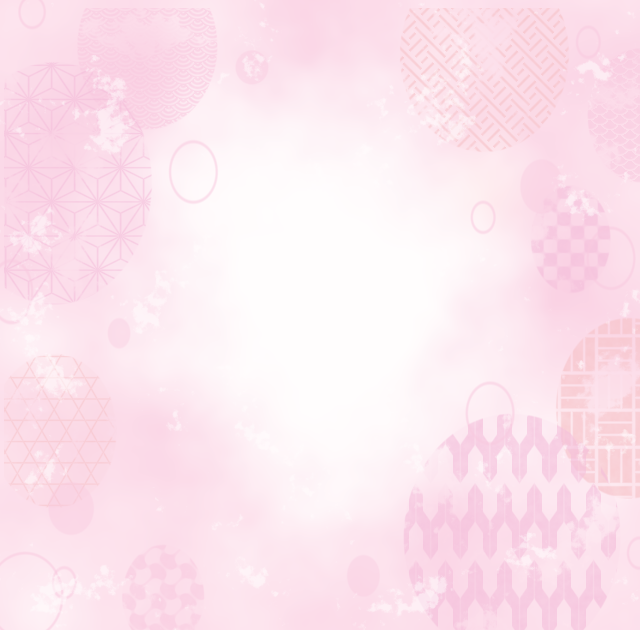
This background is drawn by a Shadertoy shader. Its source:

```glsl
// A pale pink paper ground with a white central glow and worn oval medallions.
// Each medallion is an ellipse mask filled by a repeating geometric pattern;
// gradient noise makes the clouds and the abraded patches.

const float PI = 3.14159;
const vec3 WHITE = vec3(1., .992, .992);
const vec3 BLUSH = vec3(.992, .89, .93);
const vec3 ROSE = vec3(.975, .79, .875);
const vec3 PEACH = vec3(1., .94, .915);
const vec3 INKS[3] = vec3[3](ROSE, vec3(.955, .74, .855), vec3(.965, .755, .775));

// Soft areas: centre, radius, strength (negative is white)
const vec4 BLOBS[11] = vec4[11](
  vec4(.09, .7, .17, .35), vec4(.5, .95, .14, .25), vec4(.85, .81, .12, .3),
  vec4(.49, .05, .08, .3), vec4(.88, .59, .1, .3), vec4(.2, .86, .1, .25),
  vec4(.78, .71, .07, -.5), vec4(.05, .46, .06, -.6), vec4(.38, .07, .1, -.3),
  vec4(.05, .04, .1, -.4), vec4(.95, .21, .06, -.4));

// Ellipses: centre, radii
const vec4 RINGS[10] = vec4[10](
  vec4(.307, .727, .037, .048), vec4(.767, .655, .018, .024), vec4(.778, .344, .037, .048),
  vec4(.97, .59, .037, .048), vec4(.934, .933, .018, .024), vec4(.102, .075, .018, .024),
  vec4(.04, .054, .059, .068), vec4(.018, .537, .033, .049), vec4(.051, .981, .02, .025),
  vec4(1.015, .122, .018, .024));
const vec4 DISCS[5] = vec4[5](
  vec4(.86, .704, .034, .043), vec4(.577, .086, .026, .033), vec4(.4, .893, .026, .027),
  vec4(.189, .471, .018, .024), vec4(.113, .193, .036, .042));
const vec4 OVALS[9] = vec4[9](
  vec4(.234, .927, .111, .132), vec4(.086, .709, .155, .192), vec4(.769, .914, .134, .155),
  vec4(1.016, .817, .083, .106), vec4(.906, .62, .063, .085), vec4(.999, .352, .116, .143),
  vec4(.259, .053, .065, .082), vec4(.813, .147, .172, .196), vec4(.086, .316, .099, .122));
// Pattern grid of each oval: origin, cell size
const vec4 GRIDS[9] = vec4[9](
  vec4(.222, .9, .023, .023), vec4(.082, .788, .073, .0626), vec4(.769, .914, .0135, .0135),
  vec4(1.016, .817, .016, .016), vec4(.906, .62, .0215, .0215), vec4(.947, .349, .059, .059),
  vec4(.259, .053, .024, .024), vec4(.813, .111, .0235, .061), vec4(.086, .316, .039, .039));

vec2 hash2(vec2 c) {
  vec3 h = fract(c.xyx * vec3(.1031, .103, .0973));
  h += dot(h, h.yzx + 33.33);
  return fract((h.xx + h.yz) * h.zy);
}
float gradientNoise(vec2 p) {
  vec2 i = floor(p), f = p - i, u = f * f * (3. - 2. * f);
  vec4 g;
  for (int k = 0; k < 4; k++) {
    vec2 o = vec2(k & 1, k >> 1);
    g[k] = dot(hash2(i + o) * 2. - 1., f - o);
  }
  return mix(mix(g.x, g.y, u.x), mix(g.z, g.w, u.x), u.y);
}
float fbm(vec2 p) {
  float sum = 0., amp = 1.;
  for (int k = 0; k < 4; k++, amp *= .5) { sum += amp * gradientNoise(p); p = p * 2.03 + 17.3; }
  return sum;
}
float stroke(float d, float w, float aa) { return 1. - smoothstep(w - aa, w + aa, d); }
float ellipse(vec2 p, vec4 e) { return (length((p - e.xy) / e.zw) - 1.) * min(e.z, e.w); }

// Patterns: q is in cells, aa is one pixel in cells
float scaleRadius(vec2 q) {
  float top = floor(q.y * 2.) + 2.;
  for (int k = 0; k < 6; k++) {
    float row = top - float(k);
    float d = length(vec2(mod(q.x + mod(row, 2.) + 1., 2.) - 1., q.y - row * .5));
    if (d < 1.) return d;
  }
  return 1.;
}
vec3 triangleAxes(vec2 q) { return vec3(q.y, q.x * .866 - q.y * .5, -q.x * .866 - q.y * .5) / .866; }
float hempLeaf(vec2 q, float aa) {
  vec3 b = fract(triangleAxes(q));
  if (b.x + b.y + b.z > 1.5) b = 1. - b;
  float low = min(b.x, min(b.y, b.z)), high = max(b.x, max(b.y, b.z));
  return stroke(min(low * .866, (1. - high - 2. * low) * .5), .017, aa);
}
float starLattice(vec2 q, float aa) {
  vec3 d = abs(fract(triangleAxes(q)) - .5) * .866;
  return stroke(min(d.x, min(d.y, d.z)), .025, aa);
}
float keyFret(vec2 q, float aa) {
  q = vec2(q.x - q.y, q.x + q.y) * .7071;
  vec2 cell = floor(q), f = abs(q - cell - .5);
  return stroke(mod(cell.x + 3. * cell.y, 10.) < 5. ? f.y : f.x, .14, aa);
}
float checks(vec2 q, float bend, float aa) {
  vec2 s = sin(PI * (q + bend * sin(PI * q.yx)));
  return smoothstep(-3. * aa, 3. * aa, s.x * s.y);
}
float basket(vec2 q, float aa) {
  vec2 cell = floor(q), f = q - cell, edge = .5 - abs(f - .5);
  float slat = mod(cell.x + cell.y, 2.) < .5 ? f.x : f.y;
  float gap = (.5 - abs(fract(slat * 3.) - .5)) / 3.;
  return 1. - max(stroke(min(edge.x, edge.y), .045, aa), stroke(gap, .03, aa));
}
float feathers(vec2 q, float aa) {
  float column = floor(q.x), x = abs(fract(q.x) - .5);
  float v = q.y + (mod(column, 2.) - .5) * x * 1.1 + column;
  return smoothstep(-2. * aa, 2. * aa, sin(PI * v)) * (1. - .5 * stroke(x, .035, aa));
}
float pattern(int kind, vec2 q, float aa) {
  if (kind == 0) return stroke(abs(fract(scaleRadius(q) * 3.5) - .5), .29, aa * 3.5);
  if (kind == 1) return hempLeaf(q, aa);
  if (kind == 2) return keyFret(q, aa);
  if (kind == 3) return stroke(scaleRadius(q), .86, aa);
  if (kind == 5) return basket(q, aa);
  if (kind == 7) return feathers(q, aa);
  if (kind == 8) return starLattice(q, aa);
  return checks(q, kind == 6 ? .22 : 0., aa);
}

void mainImage(out vec4 fragColor, in vec2 fragCoord) {
  float px = 1. / iResolution.y;
  vec2 p = fragCoord / iResolution.xy * vec2(1.016, 1);
  // Clouded ground with faint squares
  float cloud = fbm(p * 5.), grain = fbm(p * 70.);
  float tone = .1 + .5 * cloud + .04 * hash2(floor(p * 21.)).x;
  for (int k = 0; k < 11; k++) tone += BLOBS[k].w * exp(-pow(length(p - BLOBS[k].xy) / BLOBS[k].z, 2.));
  vec3 col = mix(BLUSH, tone > 0. ? ROSE : WHITE, min(abs(tone), .9));
  col = mix(col, PEACH, .5 * stroke(length(p - vec2(.76, .69)), .05, .08));
  // Tilted central glow
  vec2 g = p - vec2(.518, .535);
  float reach = length(vec2(g.x + .12 * g.y, g.y * .83)) + .11 * cloud;
  col = mix(col, WHITE, 1. - smoothstep(.11, .43, reach));
  // Worn medallions
  float wear = 1. - .85 * smoothstep(.12, .4, fbm(p * 11. + 4.) + .4 * grain);
  wear *= (.9 + .25 * grain) * step(.007, p.x) * step(p.y, .987);
  for (int k = 0; k < 9; k++) {
    vec4 grid = GRIDS[k];
    float ink = pattern(k, (p - grid.xy) / grid.zw, px / grid.z);
    col = mix(col, INKS[k % 3], stroke(ellipse(p, OVALS[k]), 0., px) * wear * mix(.1, .68, ink));
  }
  // Discs, rings and white flecks
  for (int k = 0; k < 5; k++) col = mix(col, ROSE, .4 * stroke(ellipse(p, DISCS[k]), 0., px));
  for (int k = 0; k < 10; k++) col = mix(col, ROSE, .55 * stroke(abs(ellipse(p, RINGS[k])), .0018, px));
  float fleck = smoothstep(.3, .55, fbm(p * 9. + 31.) + .5 * grain);
  fragColor = vec4(mix(col, WHITE, .55 * fleck), 1);
}
```
